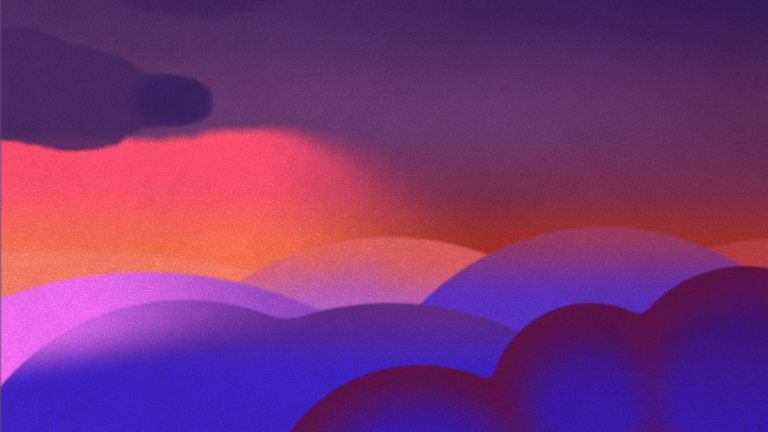
This background is drawn by a Shadertoy shader. Its source:

```glsl
// Dusk over overlapping round hills: a layered sky gradient with a coral glow,
// dark clouds built from ellipses, and translucent hills built from merged circles.
// Cellular noise and layered sines give the printed paper its mottling and grain.

vec2 hash2(vec2 cell) {
    vec3 q = fract(vec3(cell.xyx) * vec3(0.1031, 0.1030, 0.0973));
    q += dot(q, q.yzx + 33.33);
    return fract((q.xx + q.yz) * q.zy);
}

// Distance to the nearest scattered point, about 0 to 1
float cellular(vec2 p) {
    vec2 cell = floor(p), local = fract(p);
    float nearest = 2.0;
    for (int j = -1; j <= 1; j++)
        for (int i = -1; i <= 1; i++) {
            vec2 offset = vec2(i, j);
            nearest = min(nearest, length(offset + hash2(cell + offset) - local));
        }
    return nearest;
}

// Layered sines, about -1 to 1
float ripple(vec2 p) {
    float sum = 0.0, amplitude = 0.5;
    for (int i = 0; i < 5; i++) {
        sum += amplitude * sin(p.x + 1.7 * sin(p.y)) * cos(0.8 * p.y + sin(p.x));
        p = mat2(1.6, 1.2, -1.2, 1.6) * p + 1.3;
        amplitude *= 0.55;
    }
    return sum;
}

float smoothUnion(float a, float b, float k) {
    float h = max(k - abs(a - b), 0.0) / k;
    return min(a, b) - 0.25 * h * h * k;
}

// Circle placed by its highest point
float mound(vec2 p, vec2 crest, float radius) {
    return length(p - crest + vec2(0.0, radius)) - radius;
}

float ellipse(vec2 p, vec2 center, vec2 radii) {
    return (length((p - center) / radii) - 1.0) * min(radii.x, radii.y);
}

float cover(float dist, float softness) {
    return 1.0 - smoothstep(-softness, softness, dist);
}

vec3 sky(vec2 p) {
    vec3 violet = mix(vec3(0.30, 0.17, 0.39), vec3(0.21, 0.11, 0.35), smoothstep(0.3, 1.8, p.x));
    vec3 mauve = mix(vec3(0.41, 0.22, 0.43), vec3(0.37, 0.17, 0.35), smoothstep(1.1, 1.8, p.x));
    vec3 color = mix(mauve, violet, smoothstep(0.72, 1.02, p.y));
    color = mix(vec3(0.49, 0.18, 0.29), color, smoothstep(0.50, 0.72, p.y));
    color = mix(vec3(0.64, 0.19, 0.16), color, smoothstep(0.42, 0.56, p.y));

    // Coral glow, sharp on the left and fading to the right
    vec3 coral = mix(vec3(0.96, 0.43, 0.31), vec3(0.99, 0.30, 0.43), smoothstep(0.41, 0.60, p.y));
    float edge = 0.675 + 0.022 * exp(-40.0 * (p.x - 0.61) * (p.x - 0.61))
               - 0.16 * smoothstep(0.64, 1.15, p.x) + 0.012 * ripple(p * vec2(17.0, 9.0));
    float softness = mix(0.016, 0.10, smoothstep(0.55, 1.05, p.x));
    float glow = cover(p.y - edge, softness) * (1.0 - smoothstep(0.52, 1.18, p.x));
    return mix(color, coral, glow);
}

vec3 addClouds(vec3 color, vec2 p) {
    vec2 q = p + 0.008 * vec2(ripple(p * 21.0), ripple(p.yx * 18.0 + 4.0));
    float body = smoothUnion(ellipse(q, vec2(0.04, 0.805), vec2(0.17, 0.132)),
                             ellipse(q, vec2(0.18, 0.768), vec2(0.17, 0.122)), 0.04);
    float tail = ellipse(q, vec2(0.40, 0.768), vec2(0.092, 0.062));
    float top = ellipse(q, vec2(0.46, 1.01), vec2(0.18, 0.05));
    body = smoothUnion(body, tail, 0.05);
    color = mix(color, vec3(0.27, 0.15, 0.38), 0.85 * cover(body, 0.007));
    color = mix(color, vec3(0.20, 0.12, 0.37), 0.75 * cover(tail, 0.025) * cover(body, 0.007));
    return mix(color, vec3(0.23, 0.13, 0.36), 0.55 * cover(top, 0.008));
}

vec3 addHills(vec3 color, vec2 p, float speckle) {
    // Distant peach ridges
    float warmLeft = mound(p, vec2(0.12, 0.42), 2.4);
    color = mix(color, vec3(0.96, 0.49, 0.41), 0.75 * cover(warmLeft, 0.012));
    float warmRight = mound(p, vec2(1.80, 0.447), 0.6);
    color = mix(color, vec3(0.74, 0.25, 0.29), 0.8 * cover(warmRight, 0.006));
    vec3 peach = mix(vec3(0.70, 0.37, 0.80), vec3(0.87, 0.38, 0.38),
                     smoothstep(0.27, 0.43, p.y + 0.03 * ripple(p * 12.0)));
    color = mix(color, peach, 0.92 * cover(mound(p, vec2(0.903, 0.451), 0.648), 0.006));

    // Violet hills in the middle distance
    vec3 dusk = mix(vec3(0.34, 0.18, 0.76), vec3(0.60, 0.23, 0.37), smoothstep(0.29, 0.475, p.y));
    color = mix(color, dusk, 0.96 * cover(mound(p, vec2(1.40, 0.4745), 0.60), 0.005));
    vec3 orchid = mix(vec3(0.93, 0.42, 0.97), vec3(0.57, 0.28, 0.75), smoothstep(0.15, 0.72, p.x));
    color = mix(color, orchid, 0.95 * cover(mound(p, vec2(0.336, 0.370), 0.97), 0.006));

    // Blue double hill, lit pink on its left shoulder
    float blueHill = smoothUnion(mound(p, vec2(0.428, 0.3056), 0.555),
                                 mound(p, vec2(0.903, 0.2986), 0.70), 0.03);
    vec3 blue = mix(vec3(0.24, 0.13, 0.76), vec3(0.38, 0.17, 0.52), smoothstep(0.12, 0.30, p.y));
    vec3 lit = mix(vec3(0.82, 0.40, 0.90), vec3(0.48, 0.23, 0.66), smoothstep(0.10, 0.62, p.x));
    float light = smoothstep(-0.04, 0.08, p.y - 0.13 - 0.17 * p.x) * (1.0 - smoothstep(0.45, 0.85, p.x));
    color = mix(color, mix(blue, lit, light), cover(blueHill, 0.005));

    // Dark front hills with a wine-coloured rim
    float front = smoothUnion(mound(p, vec2(0.972, 0.155), 0.37), mound(p, vec2(1.366, 0.2986), 0.235), 0.03);
    front = smoothUnion(front, mound(p, vec2(1.724, 0.384), 0.30), 0.03);
    float depth = smoothstep(0.0, 0.16, -front + 0.04 * speckle);
    vec3 indigo = mix(vec3(0.23, 0.10, 0.66), vec3(0.24, 0.08, 0.46), smoothstep(0.03, 0.26, p.y));
    return mix(color, mix(vec3(0.36, 0.07, 0.28), indigo, depth), cover(front, 0.004));
}

void mainImage(out vec4 fragColor, in vec2 fragCoord) {
    vec2 p = fragCoord / iResolution.y;
    float speckle = cellular(p * 190.0) - 0.5;
    float mottle = cellular(p * 38.0 + ripple(p * 30.0)) - 0.5;
    vec3 color = addHills(addClouds(sky(p), p), p, speckle);

    // Paper texture and a thin shaded left border
    color *= 1.0 + 0.12 * speckle + 0.04 * mottle + 0.035 * ripple(p * 9.0);
    color = mix(color, vec3(0.45, 0.28, 0.48), 0.6 * (1.0 - smoothstep(0.001, 0.005, p.x)));
    fragColor = vec4(clamp(color, 0.0, 1.0), 1.0);
}
```
